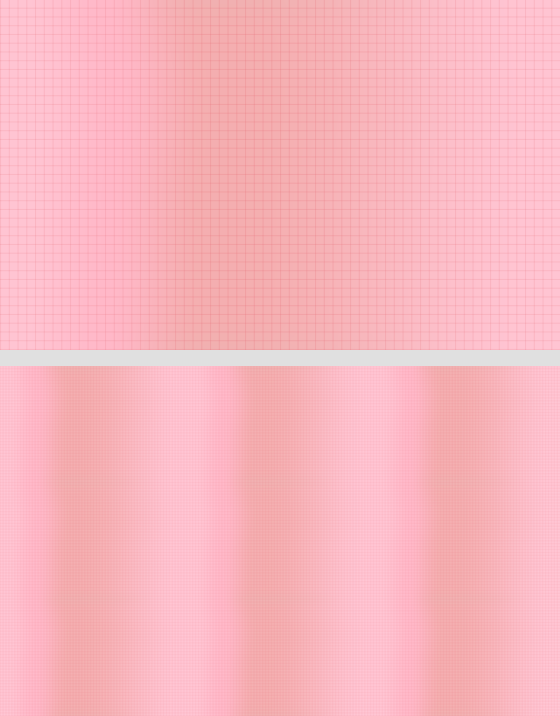
Top: one tile. Bottom: repeated 3 by 3.
Reproduce this pattern procedurally as a Shadertoy shader.

```glsl
const float TAU = 6.2831853;

// Soft horizontal wash that returns to its first colour at x = 1
vec3 pinkWash(float x) {
    vec3 blush = vec3(1.0, 0.77, 0.825);
    vec3 rose = vec3(1.0, 0.722, 0.785);
    vec3 salmon = vec3(0.957, 0.684, 0.689);
    vec3 color = mix(blush, rose, smoothstep(0.04, 0.2, x));
    color = mix(color, salmon, smoothstep(0.19, 0.37, x));
    return mix(color, blush, smoothstep(0.42, 0.98, x));
}

// Antialiased coverage of the vertical and horizontal grid lines
vec2 gridLines(vec2 cell) {
    vec2 distanceToLine = abs(fract(cell - 0.0625 + 0.5) - 0.5);
    return clamp((0.0625 - distanceToLine) / fwidth(cell) + 0.5, 0.0, 1.0);
}

void mainImage(out vec4 fragColor, in vec2 fragCoord) {
    vec2 uv = fragCoord / iResolution.xy;

    // Layered sines gently bend the wash and wrap vertically
    float sway = 0.008 * sin(TAU * uv.y + 0.6) + 0.004 * sin(TAU * 2.0 * uv.y + 2.0);
    float x = fract(uv.x + sway);
    vec3 color = pinkWash(x);

    // Faint grey veil along the top and bottom, strongest over the salmon
    float depth = smoothstep(0.2, 0.38, x) * (1.0 - smoothstep(0.45, 0.9, x));
    float veil = pow(abs(cos(0.5 * TAU * uv.y)), 60.0);
    color = mix(color, vec3(0.92, 0.71, 0.7), 0.3 * veil * depth);

    // Square grid, slightly stronger over the deeper colour
    vec2 lines = gridLines(uv * vec2(64.0, 40.0));
    vec2 ink = lines * (0.16 + 0.05 * depth);
    float lineAmount = 1.0 - (1.0 - ink.x) * (1.0 - ink.y);
    color = mix(color, vec3(0.9, 0.41, 0.45), lineAmount);

    fragColor = vec4(color, 1.0);
}
```
